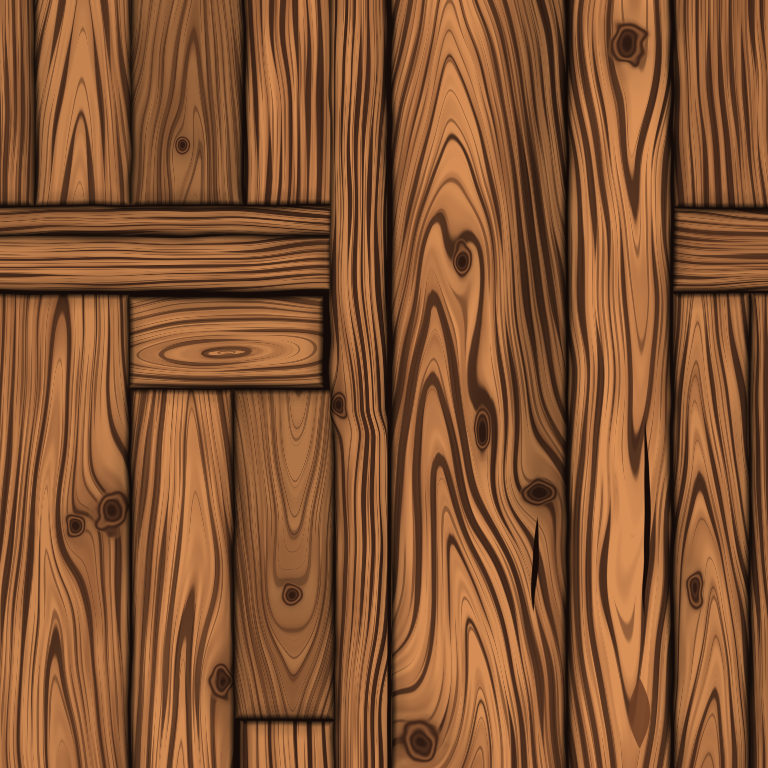
A WebGL 2 fragment shader for this texture:

```glsl
#version 300 es
precision highp float;
// Rustic wall of fitted wooden planks with inked grain, knots and dark seams.
uniform vec2 u_resolution;
out vec4 fragColor;

// Knots: centre, radii
const vec4 KNOTS[12] = vec4[12](
  vec4(.602, .661, .014, .024), vec4(.628, .437, .011, .034),
  vec4(.703, .359, .026, .018), vec4(.547, .035, .030, .030),
  vec4(.818, .943, .026, .030), vec4(.145, .333, .025, .030),
  vec4(.098, .316, .014, .017), vec4(.289, .112, .016, .027),
  vec4(.380, .224, .015, .017), vec4(.238, .811, .010, .013),
  vec4(.905, .232, .012, .027), vec4(.449, .473, .012, .020));

float hash(vec2 p) {
  return fract(sin(dot(p, vec2(127.1, 311.7))) * 43758.5453);
}

float noise(vec2 p) {
  vec2 i = floor(p), f = fract(p);
  f = f * f * (3. - 2. * f);
  return mix(mix(hash(i), hash(i + vec2(1, 0)), f.x),
             mix(hash(i + vec2(0, 1)), hash(i + vec2(1, 1)), f.x), f.y);
}

// Ring field, and distance to the nearest knot in its radii; arch: axis, slope
vec2 grain(vec2 p, vec2 centre, vec2 halfSize, float wave, vec2 arch) {
  bool lying = halfSize.x > halfSize.y;
  vec2 g = lying ? p.yx : p;
  float seed = dot(centre, vec2(37., 17.)), knotDist = 9., push = 0.;
  for (int i = 0; i < 12; i++) {
    vec4 k = KNOTS[i];
    if (any(greaterThan(abs(k.xy - centre), halfSize))) continue;
    vec2 d = p - k.xy, q = d / k.zw;
    push += d.x * exp(-.16 * (q.x * q.x + .35 * q.y * q.y));
    knotDist = min(knotDist, length(q));
  }
  float across = g.x - push + wave * (noise(g * vec2(10., 3.) + seed) - .5)
               + .009 * (noise(g * vec2(26., 11.) + seed) - .5);
  if (arch.y != 0.) {
    float d = across - arch.x;
    across = lying ? length(vec2(d, arch.y * (g.y - centre.x)))
                   : length(vec2(d, .012)) + arch.y * g.y;
  }
  return vec2(across, knotDist);
}

// box: lower-left and upper-right; look: tone, rings per unit, waviness, ink strength
void plank(inout vec3 col, vec2 p, vec4 box, vec4 look, vec2 arch) {
  vec2 centre = (box.xy + box.zw) * .5, halfSize = (box.zw - box.xy) * .5;
  vec2 inset = halfSize - abs(p + .003 * (noise(p * 25.) - .5) - centre);
  float edge = min(inset.x, inset.y);
  if (edge < -.01) return;
  vec2 g = halfSize.x > halfSize.y ? p.yx : p;
  float seed = dot(box.xy, vec2(37., 17.));
  vec2 field = grain(p, centre, halfSize, look.z, arch);
  vec2 slope = vec2(grain(p + vec2(.001, 0), centre, halfSize, look.z, arch).x,
                    grain(p + vec2(0, .001), centre, halfSize, look.z, arch).x) - field.x;
  float steep = clamp(length(slope) * 1e3, .4, 1.6);

  // Ink lines swell and taper along their length, with hairlines between them
  float rings = field.x * look.y, hairs = rings * 2.7;
  float f = abs(fract(rings) - .5) / steep;
  float width = .42 * noise(vec2(floor(rings) * 7.3 + seed, g.y * 8.)) - .08;
  float ink = 1. - smoothstep(width - .07, width + .07, f);
  float halo = 1. - smoothstep(width, width + .3, f);
  float hairWidth = .5 * noise(vec2(floor(hairs) * 5.1 + seed, g.y * 12.)) - .2;
  float hair = 1. - smoothstep(hairWidth - .12, hairWidth + .12, abs(fract(hairs) - .5) / steep);

  // Wood tone with broad stains and fine fibres
  float stain = noise(g * vec2(16., 3.) + seed * 2.);
  float fibre = noise(vec2(field.x * 420., g.y * 14.));
  float light = .5 + .6 * stain + .6 * (fibre - .5) - .2 * halo;
  vec3 wood = mix(vec3(.50, .295, .17), vec3(.83, .55, .33), clamp(light, 0., 1.)) * look.x;
  wood = mix(wood, vec3(.30, .17, .10), .5 * hair);
  wood = mix(wood, vec3(.19, .105, .07), ink * look.w * (.75 + .3 * stain));

  // Knot: ringed brown disc with a dark heart
  float r = field.y + .4 * (noise(p * 70.) - .5);
  vec3 knot = mix(vec3(.22, .12, .08), vec3(.60, .37, .22), smoothstep(.1, .7, r) * (.6 + .4 * cos(19. * r)));
  wood = mix(wood, knot, 1. - smoothstep(.8, 1.15, r));
  wood *= 1. - .2 * exp(-.4 * r * r);

  // Rounded, shaded border
  wood *= mix(.3, 1., smoothstep(-.001, .008, edge)) * mix(.84, 1., smoothstep(.004, .026, edge));
  col = mix(col, wood, smoothstep(-.001, .0012, edge));
}

// Tapered vertical split: x, bottom, top, half width
float crack(vec2 p, vec4 c) {
  float w = c.w * sin(3.1416 * clamp((p.y - c.y) / (c.z - c.y), 0., 1.));
  float d = abs(p.x - c.x - .008 * (noise(vec2(p.y * 18., c.x * 9.)) - .5));
  return (1. - smoothstep(w - .001, w + .001, d)) * smoothstep(0., .001, w);
}

void main() {
  vec2 p = gl_FragCoord.xy / u_resolution, straight = vec2(0);
  vec3 col = vec3(.08, .04, .03);
  // Left boards, upper then lower
  plank(col, p, vec4(-.1, .733, .045, 1.1), vec4(.87, 90., .03, .75), straight);
  plank(col, p, vec4(.046, .733, .171, 1.1), vec4(.92, 62., .04, .75), vec2(.10, .09));
  plank(col, p, vec4(.171, .733, .316, 1.1), vec4(.76, 95., .04, .45), vec2(.24, .07));
  plank(col, p, vec4(.319, .733, .435, 1.1), vec4(1., 66., .03, .95), straight);
  plank(col, p, vec4(-.1, -.1, .168, .617), vec4(.95, 64., .04, .8), vec2(.09, .07));
  plank(col, p, vec4(.171, -.1, .304, .493), vec4(.99, 68., .04, .65), vec2(.25, .05));
  plank(col, p, vec4(.312, -.1, .435, .061), vec4(.95, 66., .03, .9), straight);
  plank(col, p, vec4(.305, .064, .435, .492), vec4(.82, 115., .04, .35), vec2(.375, -.14));
  // Cross rails
  plank(col, p, vec4(.169, .495, .421, .614), vec4(.92, 80., .03, .6), vec2(.545, .22));
  plank(col, p, vec4(-.2, .621, .432, .693), vec4(.92, 98., .03, .85), straight);
  plank(col, p, vec4(-.2, .694, .432, .731), vec4(.92, 105., .03, .85), straight);
  // Tall central boards; the first steps outward above its knot
  vec2 stepped = p + vec2(.007 * smoothstep(.43, .47, p.y), 0.);
  plank(col, stepped, vec4(.436, -.1, .511, 1.1), vec4(.96, 90., .03, .9), straight);
  plank(col, p, vec4(.510, -.1, .737, 1.1), vec4(1., 56., .045, .85), vec2(.585, .17));
  plank(col, p, vec4(.740, -.1, .873, 1.1), vec4(1.02, 60., .04, .8), vec2(.82, -.05));
  // Right boards and rail
  plank(col, p, vec4(.877, .730, 1.1, 1.1), vec4(.92, 72., .04, .9), straight);
  plank(col, p, vec4(.877, -.1, .975, .618), vec4(.95, 66., .04, .85), vec2(.915, .11));
  plank(col, p, vec4(.977, -.1, 1.1, .618), vec4(.9, 80., .03, .85), straight);
  plank(col, p, vec4(.877, .621, 1.2, .728), vec4(.9, 95., .03, .85), straight);
  // Weathered strip, stain and splits
  float strip = (p.x - .700) / .038;
  col *= 1. - .28 * exp(-strip * strip) * smoothstep(.1, .5, p.y);
  col = mix(col, vec3(.42, .24, .14), .85 * crack(p, vec4(.833, .025, .118, .014)));
  float split = max(crack(p, vec4(.841, .19, .46, .004)), crack(p, vec4(.697, .20, .33, .004)));
  split = max(split, 1. - smoothstep(.0015, .0035, abs(p.x - .507)));
  col = mix(col, vec3(.09, .045, .03), split);
  fragColor = vec4(col, 1.);
}
```
